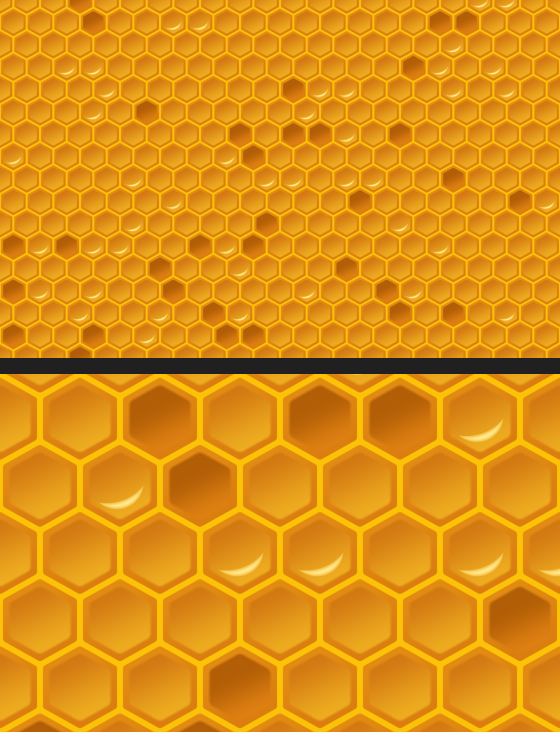
Top, the full canvas; bottom, a detail of the centre.
Reproduce this pattern procedurally as a Shadertoy shader.

```glsl
const float COLUMNS = 21.0;
const float ROWS = 16.0;                        // even, so staggered rows wrap
const vec2 LATTICE = vec2(1.0, 1.7320508);      // one column by two rows

// Sizes in cell widths
const float WALL_APOTHEM = 0.463;
const float WALL_ROUNDING = 0.05;
const float FLOOR_APOTHEM = 0.382;
const float FLOOR_ROUNDING = 0.09;
const float BEVEL_BLUR = 0.025;

const float DARK_SHARE = 0.11;
const float GLINT_SHARE = 0.10;

const vec2 LIGHT_DIRECTION = vec2(0.45, -0.893);
const vec3 WALL = vec3(0.99, 0.76, 0.03);
const vec3 RIM_TOP = vec3(0.885, 0.545, 0.07);
const vec3 RIM_BOTTOM = vec3(0.855, 0.495, 0.06);
const vec3 HONEY_TOP = vec3(0.82, 0.465, 0.07);
const vec3 HONEY_BOTTOM = vec3(0.935, 0.68, 0.125);
const vec3 DARK_TOP = vec3(0.70, 0.37, 0.025);
const vec3 DARK_BOTTOM = vec3(0.87, 0.50, 0.07);
const vec3 GLINT_EDGE = vec3(0.96, 0.77, 0.30);
const vec3 GLINT_CORE = vec3(1.0, 0.91, 0.55);

// Crescent: the outer disc minus the inner disc
const vec2 GLINT_OUTER_CENTER = vec2(-0.04, 0.03);
const float GLINT_OUTER_RADIUS = 0.33;
const vec2 GLINT_INNER_CENTER = vec2(-0.17, 0.36);
const float GLINT_INNER_RADIUS = 0.584;

float hash(vec2 p) {
    return fract(sin(dot(p, vec2(127.1, 311.7))) * 43758.5453);
}

// Signed distance to a pointy-topped hexagon with rounded corners
float roundedHexagon(vec2 p, float apothem, float rounding) {
    const vec3 k = vec3(-0.8660254, 0.5, 0.5773503);
    float r = apothem - rounding;
    p = abs(p.yx);
    p -= 2.0 * min(dot(k.xy, p), 0.0) * k.xy;
    p -= vec2(clamp(p.x, -k.z * r, k.z * r), r);
    return length(p) * sign(p.y) - rounding;
}

float crescent(vec2 p) {
    float outer = length(p - GLINT_OUTER_CENTER) - GLINT_OUTER_RADIUS;
    float inner = length(p - GLINT_INNER_CENTER) - GLINT_INNER_RADIUS;
    return max(outer, -inner);
}

// Nearest center of the two interleaved rectangular lattices
vec2 cellCenter(vec2 p) {
    vec2 even = floor(p / LATTICE + 0.5) * LATTICE;
    vec2 odd = (floor(p / LATTICE) + 0.5) * LATTICE;
    return distance(p, even) < distance(p, odd) ? even : odd;
}

float coverage(float d, float softness) {
    return 1.0 - smoothstep(-softness, softness, d);
}

void mainImage(out vec4 fragColor, in vec2 fragCoord) {
    vec2 p = fragCoord / iResolution.xy * vec2(COLUMNS, 0.5 * ROWS * LATTICE.y);
    float pixel = 0.75 * COLUMNS / iResolution.x;

    // Cell coordinates and an index that wraps at the canvas edges
    vec2 center = cellCenter(p);
    vec2 cell = p - center;
    vec2 index = floor(2.0 * center / LATTICE + 0.5);
    index = mod(index, vec2(2.0 * COLUMNS, ROWS));
    float kind = hash(index + 3.0);
    float dark = step(kind, DARK_SHARE);
    float glint = step(1.0 - GLINT_SHARE, kind);

    // Shading from upper left to lower right
    float slope = dot(cell, LIGHT_DIRECTION);
    float shade = smoothstep(-0.46, 0.46, slope);
    vec3 rim = mix(RIM_TOP, RIM_BOTTOM, shade);
    vec3 honey = mix(HONEY_TOP, HONEY_BOTTOM, shade);
    vec3 hollow = mix(DARK_TOP, DARK_BOTTOM, smoothstep(-0.2, 0.4, slope));

    // Wall, rim and cell floor
    float rimMask = coverage(roundedHexagon(cell, WALL_APOTHEM, WALL_ROUNDING), pixel);
    float floorMask = coverage(roundedHexagon(cell, FLOOR_APOTHEM, FLOOR_ROUNDING),
                               max(pixel, BEVEL_BLUR));
    vec3 color = mix(WALL, rim, rimMask);
    color = mix(color, mix(honey, hollow, dark), floorMask);

    // Wet glint
    float d = crescent(cell);
    vec3 glintColor = mix(GLINT_EDGE, GLINT_CORE, smoothstep(0.0, 0.045, -d));
    color = mix(color, glintColor, glint * coverage(d, pixel));

    fragColor = vec4(color, 1.0);
}
```
